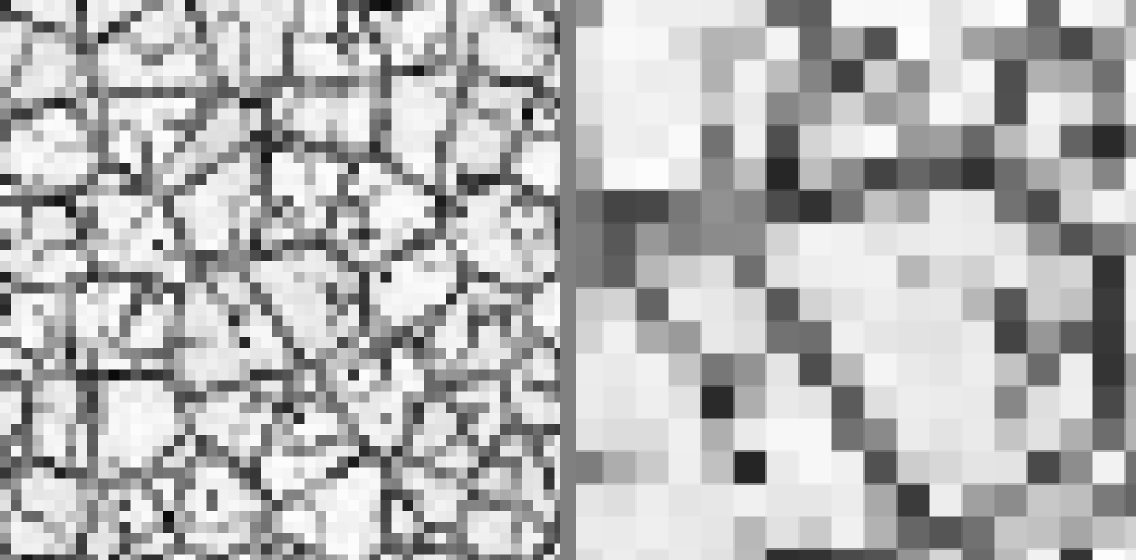
Left: the whole. Right: its middle third, enlarged.
A three.js fragment shader for this texture:

```glsl
// Pale cracked paving drawn in coarse square blocks of grey.
// Each block samples two Voronoi edge nets (joints and finer cracks) whose
// darkness follows gradient noise, over stones with mottled light tones.
varying vec2 vUv;

const float BLOCKS = 51.5;          // blocks across the canvas
const float STONES = 6.2;           // main stones across the canvas
const float SHARDS = 10.5;          // finer fragments across the canvas
const float JITTER = 0.88;          // irregularity of the stone centres
const float WARP = 0.012;           // bending of the joints, canvas units
const vec2 LINE_EDGE = vec2(0.22, 0.86);  // joint falloff, in blocks
const vec2 JOINT_DEPTH = vec2(0.28, 0.96);
const vec2 CRACK_DEPTH = vec2(-0.25, 0.85);
const float STONE_TONE = 0.915;
const float LEFT_SHADE = 0.075;     // darkening towards the left side
const float GRAIN = 0.07;           // tone change from block to block
const float SPECK_SHARE = 0.018;    // share of lone dark blocks
const float EDGE_SOFTNESS = 0.0005; // offset of the smoothing samples

vec2 hash2(vec2 p) {
  vec3 q = fract(vec3(p.xyx) * vec3(0.1031, 0.1030, 0.0973));
  q += dot(q, q.yzx + 33.33);
  return fract((q.xx + q.yz) * q.zy);
}

float gradientDot(vec2 corner, vec2 offset) {
  float angle = 6.28318 * hash2(corner + 71.0).x;
  return dot(vec2(cos(angle), sin(angle)), offset);
}

// Gradient noise, about -0.7 to 0.7
float gradientNoise(vec2 p) {
  vec2 i = floor(p);
  vec2 f = p - i;
  vec2 u = f * f * f * (f * (f * 6.0 - 15.0) + 10.0);
  vec2 x = vec2(1.0, 0.0);
  float low = mix(gradientDot(i, f), gradientDot(i + x, f - x), u.x);
  float high = mix(gradientDot(i + x.yx, f - x.yx),
                   gradientDot(i + 1.0, f - 1.0), u.x);
  return mix(low, high, u.y);
}

vec2 stoneCentre(vec2 cell) {
  return 0.5 + JITTER * (hash2(cell) - 0.5);
}

// Distance to the nearest Voronoi edge (x) and a random value per stone (y)
vec2 voronoiEdge(vec2 p) {
  vec2 cell = floor(p);
  vec2 f = p - cell;
  vec2 nearest = vec2(0.0);
  vec2 nearestCell = vec2(0.0);
  float best = 8.0;
  for (int j = -1; j <= 1; j++) {
    for (int i = -1; i <= 1; i++) {
      vec2 g = vec2(float(i), float(j));
      vec2 r = g + stoneCentre(cell + g) - f;
      if (dot(r, r) < best) {
        best = dot(r, r);
        nearest = r;
        nearestCell = g;
      }
    }
  }
  float edge = 8.0;
  for (int j = -2; j <= 2; j++) {
    for (int i = -2; i <= 2; i++) {
      vec2 g = nearestCell + vec2(float(i), float(j));
      vec2 r = g + stoneCentre(cell + g) - f;
      vec2 across = r - nearest;
      if (dot(across, across) > 0.0001)
        edge = min(edge, dot(0.5 * (r + nearest), normalize(across)));
    }
  }
  return vec2(edge, hash2(cell + nearestCell + 19.0).y);
}

// Line coverage from an edge distance in Voronoi units
float lineCover(float edge, float scale) {
  return 1.0 - smoothstep(LINE_EDGE.x, LINE_EDGE.y, edge * BLOCKS / scale);
}

float blockTone(vec2 block) {
  vec2 p = (block + 0.5) / BLOCKS;
  vec2 grain = hash2(block + 211.0);
  vec2 bent = p + WARP * vec2(gradientNoise(p * 9.0 + 40.0),
                              gradientNoise(p * 9.0 + 80.0));
  vec2 joint = voronoiEdge(bent * STONES + 13.0);
  vec2 crack = voronoiEdge(bent * SHARDS + 57.0);

  // Stone faces
  float tone = STONE_TONE + 0.05 * (joint.y - 0.5) + 0.03 * (crack.y - 0.5);
  tone += 0.06 * gradientNoise(p * 4.0 + 7.0) + GRAIN * (grain.x - 0.5);
  tone += LEFT_SHADE * (smoothstep(0.0, 0.75, p.x) - 0.65);

  // Joints and partial cracks
  float wear = 0.5 + 0.8 * gradientNoise(p * 11.0 + 23.0) + 0.4 * (grain.y - 0.5);
  float fade = 0.5 + 0.9 * gradientNoise(p * 8.0 + 91.0) + 0.4 * (grain.y - 0.5);
  float jointDepth = mix(JOINT_DEPTH.x, JOINT_DEPTH.y, clamp(wear, 0.0, 1.0));
  float crackDepth = max(0.0, mix(CRACK_DEPTH.x, CRACK_DEPTH.y, clamp(fade, 0.0, 1.0)));
  float dark = max(jointDepth * lineCover(joint.x, STONES),
                   crackDepth * lineCover(crack.x, SHARDS));

  // Lone dark specks
  vec2 speck = hash2(block + 503.0);
  dark = max(dark, step(speck.x, SPECK_SHARE) * mix(0.3, 0.85, speck.y));
  return clamp(tone, 0.0, 0.99) * (1.0 - dark);
}

void main() {
  // Blocks start at the upper left; four samples smooth their borders
  float tone = 0.0;
  for (int k = 0; k < 4; k++) {
    vec2 side = vec2(mod(float(k), 2.0), floor(float(k) / 2.0)) - 0.5;
    vec2 p = vUv + side * EDGE_SOFTNESS * 2.0;
    tone += 0.25 * blockTone(floor(vec2(p.x, 1.0 - p.y) * BLOCKS) + 100.0);
  }
  gl_FragColor = vec4(vec3(tone), 1.0);
}
```
